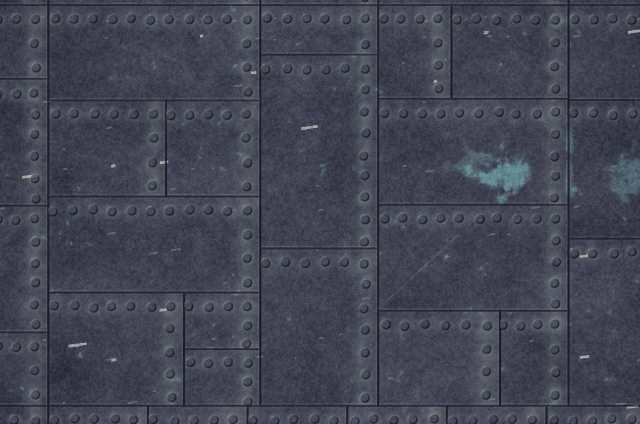
Give the GLSL for this texture, as a Shadertoy shader.

```glsl
// Weathered blue-grey riveted metal plates with dusty seams, scratches and teal patina.

const vec2 INSET = vec2(0.032, 0.033);   // rivet lines, from the right and top edges
const float RIVET_RADIUS = 0.0098;
const float FLOOR_Y = 0.043;             // top of the bottom strip
const float CEIL_Y = 0.988;              // bottom of the top strip
const float COLUMN_EDGE[6] = float[6](-0.1, 0.114, 0.614, 0.892, 1.341, 1.75);
const float ROW_BASE[5] = float[5](0.216, 0.31, 0.414, 0.267, 0.437);
const float ROW_STEP[5] = float[5](0.299, 0.2265, 0.457, 0.25, 0.327);
const vec3 DUST = vec3(0.47, 0.50, 0.51);
const vec3 PATINA = vec3(0.43, 0.63, 0.64);
const vec3 CHIP = vec3(0.78, 0.77, 0.73);
const vec3 SEAM_DARK = vec3(0.08, 0.09, 0.12);

float hash(vec2 p) {
    vec3 q = fract(vec3(p.xyx) * 0.1031);
    q += dot(q, q.yzx + 33.33);
    return fract((q.x + q.y) * q.z);
}

float noise(vec2 p) {
    vec2 i = floor(p), f = fract(p);
    f = f * f * (3.0 - 2.0 * f);
    vec2 e = vec2(0.0, 1.0);
    return mix(mix(hash(i), hash(i + e.yx), f.x),
               mix(hash(i + e.xy), hash(i + e.yy), f.x), f.y);
}

float layered(vec2 p) {
    float sum = 0.0, gain = 0.5;
    for (int i = 0; i < 5; i++) {
        sum += gain * noise(p);
        p = mat2(1.6, 1.2, -1.2, 1.6) * p + 17.3;
        gain *= 0.5;
    }
    return sum;
}

float bell(float x, float width) { return exp(-x * x / (width * width)); }

// Plate containing p, as (left, bottom, right, top)
vec4 plateAt(vec2 p) {
    if (p.y < FLOOR_Y) {
        float left = floor((p.x - 0.114) / 0.235) * 0.235 + 0.114;
        return vec4(left, -0.05, left + 0.235, FLOOR_Y);
    }
    int col = 0;
    for (int i = 1; i < 5; i++) if (p.x > COLUMN_EDGE[i]) col = i;
    vec4 r = vec4(COLUMN_EDGE[col], FLOOR_Y, COLUMN_EDGE[col + 1], CEIL_Y);
    if (p.y > CEIL_Y) return vec4(r.x, CEIL_Y, r.z, 1.2);
    float row = max(floor((p.y - ROW_BASE[col]) / ROW_STEP[col]), -1.0);
    float top = ROW_BASE[col] + (row + 1.0) * ROW_STEP[col];
    r.w = min(top, CEIL_Y);
    if (row >= 0.0) r.y = top - ROW_STEP[col];
    // Wide columns have some plates cut in two or three
    bool wide = col == 1 || col == 3;
    if (wide && (row < 0.0 || row == float((col + 1) / 2))) {
        float cut = mix(r.x, r.z, row < 0.0 ? 0.64 : 0.64 - 0.085 * float(col));
        if (p.x < cut) r.z = cut; else r.x = cut;
        float middle = 0.5 * (r.y + r.w);
        if (col == 1 && row < 0.0 && p.x > cut) {
            if (p.y < middle) r.w = middle; else r.y = middle;
        }
    }
    return r;
}

// Vector from the nearest rivet of the plate to p
vec2 fromRivet(vec2 p, vec4 r) {
    vec2 size = r.zw - r.xy;
    vec2 count = max(round(size / vec2(0.046, 0.052)), 1.0);
    vec2 pitch = size / count;
    vec2 q = r.zw - INSET - p;
    vec2 k = clamp(round(q / pitch), vec2(0.0), count - 1.0);
    vec2 jitter = 0.006 * (vec2(hash(k + r.xy * 91.0), hash(k + r.zw * 57.0)) - 0.5);
    vec2 top = vec2(q.x - k.x * pitch.x, q.y) + jitter;
    vec2 side = vec2(q.x, q.y - k.y * pitch.y) + jitter;
    return dot(top, top) < dot(side, side) ? -top : -side;
}

// Sparse, mostly level paint chips, one at most per cell
float chips(vec2 p, float cell, float share, float aa) {
    vec2 id = floor(p / cell);
    float a = hash(id + 3.1), b = hash(id + 47.7), c = hash(id + 81.3);
    vec2 q = p - (id + 0.3 + 0.4 * vec2(a, b)) * cell;
    q.y += q.x * (c - 0.4) * 0.4;
    vec2 halfSize = cell * vec2(mix(0.02, 0.22, a * a), 0.016);
    float d = length(max(abs(q) - halfSize, 0.0)) + 0.002 * (noise(p * 300.0) - 0.5);
    return (1.0 - smoothstep(0.0, 1.2 * aa, d)) * step(c, share);
}

float scratch(vec2 p, vec2 a, vec2 b, float width) {
    vec2 d = b - a;
    float t = clamp(dot(p - a, d) / dot(d, d), 0.0, 1.0);
    return bell(length(p - a - d * t), width) * noise(p * 60.0);
}

float patina(vec2 p, vec2 center, vec2 radius, float rough) {
    return smoothstep(0.5, 0.85, rough + 0.65 * exp(-dot((p - center) / radius, (p - center) / radius)) - 0.22);
}

void mainImage(out vec4 fragColor, in vec2 fragCoord) {
    vec2 p = fragCoord / iResolution.y;
    float aa = 1.0 / iResolution.y;
    vec4 plate = plateAt(p);
    vec2 low = p - plate.xy, high = plate.zw - p;

    // Mottled, grainy paint
    float cloud = layered(p * 7.0), rough = layered(p * 38.0 + 9.0);
    float grain = 0.6 * noise(p * 310.0) + 0.4 * noise(p * 150.0 + 5.0);
    float tone = 0.25 + 0.10 * (cloud - 0.5) + 0.07 * (rough - 0.5) + 0.12 * (grain - 0.5);
    tone += 0.02 * (hash(plate.xy * 73.0) - 0.5);
    tone -= 0.05 * smoothstep(0.5, 0.95, length(p - vec2(0.75, 0.5)));
    vec3 color = vec3(tone, tone + 0.009, tone + 0.073);

    // Dust along rivet lines and plate edges
    vec2 rivet = fromRivet(p, plate);
    float d = length(rivet);
    float dust = 0.30 * bell(high.x - INSET.x, 0.027) + 0.13 * bell(high.y - INSET.y, 0.022);
    dust += 0.26 * bell(d - RIVET_RADIUS, 0.009) + 0.12 * bell(min(low.x, high.y), 0.008);
    color = mix(color, DUST, clamp(dust * (0.25 + 1.3 * rough), 0.0, 0.7));

    // Patina, scratches and chips
    float green = patina(p, vec2(1.19, 0.585), vec2(0.075, 0.06), rough);
    green += 0.4 * patina(p, vec2(1.13, 0.61), vec2(0.07, 0.05), rough);
    green += 0.5 * patina(p, vec2(1.48, 0.58), vec2(0.05, 0.06), rough);
    green += 0.5 * patina(p, vec2(1.343, 0.61), vec2(0.012, 0.10), rough);
    color = mix(color, PATINA, min(green, 1.0) * (0.55 + 0.4 * grain));
    float line = scratch(p, vec2(0.89, 0.27), vec2(1.08, 0.445), 0.0022);
    line += scratch(p, vec2(0.95, 0.03), vec2(0.99, 0.08), 0.002);
    color = mix(color, vec3(0.48, 0.45, 0.43), 0.6 * line);
    color = mix(color, CHIP, 0.75 * chips(p, 0.11, 0.16, aa));
    color = mix(color, DUST, 0.6 * chips(p + 0.37, 0.05, 0.12, aa));

    // Seams: dark gap with a worn lip
    float gapX = min(low.x, high.x), gapY = min(low.y, high.y);
    color += 0.07 * bell(low.y - 0.004, 0.002) + 0.06 * bell(high.x - 0.004, 0.002);
    float gap = max(1.0 - smoothstep(0.0008, 0.0008 + 1.5 * aa, gapX),
                    0.75 - 0.75 * smoothstep(0.0005, 0.0005 + 1.5 * aa, gapY));
    color = mix(color, SEAM_DARK, gap * (0.6 + 0.4 * cloud));

    // Rivets: dull head, lit upper left rim, shaded lower right rim
    float head = 1.0 - smoothstep(-aa, aa, d - RIVET_RADIUS);
    float facing = dot(rivet / max(d, 0.0001), vec2(-0.7, 0.7));
    color = mix(color, vec3(0.26, 0.28, 0.34) + 0.1 * (grain - 0.5), 0.7 * head);
    color += 0.13 * max(facing, 0.0) * bell(d - RIVET_RADIUS - 0.001, 0.002);
    color *= 1.0 - (0.35 - 0.28 * facing) * bell(d - RIVET_RADIUS, 0.0022);

    fragColor = vec4(clamp(color, 0.0, 1.0), 1.0);
}
```
